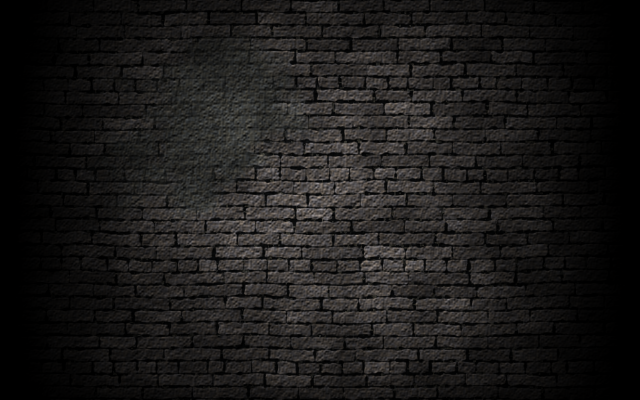
Give the GLSL for this texture, as a Shadertoy shader.

```glsl
// Dark weathered brick wall with header courses, worn plaster and a pool of light.

const float ROWS = 31.0;              // courses down the tile
const float STRETCHERS = 13.0;        // long bricks across
const float HEADERS = 28.0;           // short bricks across
const float HEADER_STEP = 7.3;        // courses between header courses
const float HEADER_FIRST = 2.0;
const float ASPECT = 1.6;             // tile width over height
const float JOINT = 0.075;            // half joint, in course heights
const float CORNER = 0.12;            // brick corner radius
const float SOFT = 0.09;              // joint edge softness
const float RAGGED = 0.30;            // chipping of brick edges
const float JITTER = 0.32;            // spread of brick lengths
const float RELIEF = 2.3;             // strength of the raking light
const float BRICK_HEIGHT = 0.17;
const vec2 LIGHT_STEP = vec2(-0.0010, 0.0030);
const vec2 BASE_GRID = vec2(8.0, 5.0); // square noise cells on the tile

const vec3 BRICK_COLOR = vec3(0.285, 0.268, 0.260);
const vec3 PLASTER_COLOR = vec3(0.238, 0.242, 0.230);
const vec3 JOINT_COLOR = vec3(0.035, 0.038, 0.040);
const vec3 CRUMB_COLOR = vec3(0.235, 0.230, 0.205);

float hash(vec2 p) {
    return fract(sin(dot(p, vec2(127.1, 311.7))) * 43758.5453);
}

// Value noise that wraps over the unit tile
float noise(vec2 uv, float scale) {
    vec2 period = BASE_GRID * scale;
    vec2 p = uv * period, i = floor(p), f = fract(p);
    f = f * f * (3.0 - 2.0 * f);
    vec2 a = mod(i, period), b = mod(i + 1.0, period);
    return mix(mix(hash(a), hash(vec2(b.x, a.y)), f.x),
               mix(hash(vec2(a.x, b.y)), hash(b), f.x), f.y);
}

float grain(vec2 uv) {
    return 0.22 * noise(uv, 5.0) + 0.25 * noise(uv, 11.0)
         + 0.30 * noise(uv, 21.0) + 0.36 * noise(uv, 40.0);
}

// Soft blob, measured the short way round the tile
float blob(vec2 uv, vec2 center, vec2 radius) {
    vec2 d = uv - center;
    d = (d - round(d)) / radius;
    return exp(-dot(d, d));
}

// Where plaster hides the joints
float plaster(vec2 uv) {
    float cover = blob(uv, vec2(0.35, 0.79), vec2(0.14, 0.18))
                + 0.75 * blob(uv, vec2(0.24, 0.55), vec2(0.14, 0.17));
    cover += 0.5 * (noise(uv, 2.0) - 0.5) + 0.35 * (noise(uv, 7.0) - 0.5);
    return smoothstep(0.35, 0.85, cover);
}

float jointPosition(float cell, float row, float count) {
    return cell + JITTER * (hash(vec2(mod(cell, count), row + 50.0)) - 0.5);
}

// Brick coverage from 0 in the joint to 1 on the face; id is unique per brick
float bricks(vec2 uv, out vec2 id) {
    float y = uv.y * ROWS + 0.28 * (noise(uv, 1.0) - 0.5) + 0.14 * (noise(uv, 4.0) - 0.5);
    float row = mod(floor(y), ROWS);
    bool header = mod(row - HEADER_FIRST, HEADER_STEP) < 1.0;
    float count = header ? HEADERS : STRETCHERS;
    float x = uv.x * count + 0.5 * mod(row, 2.0) + 0.4 * hash(vec2(row, 9.0));

    float cell = floor(x + 0.5);
    if (x < jointPosition(cell, row, count)) cell -= 1.0;
    float left = jointPosition(cell, row, count);
    float right = jointPosition(cell + 1.0, row, count);
    id = vec2(mod(cell, count), row);

    // Rounded box, in course heights
    float unit = ASPECT * ROWS / count;
    vec2 p = vec2((x - 0.5 * (left + right)) * unit, fract(y) - 0.5);
    vec2 q = abs(p) - vec2(0.5 * (right - left) * unit, 0.5) + JOINT + CORNER;
    float edge = length(max(q, 0.0)) + min(max(q.x, q.y), 0.0) - CORNER;
    edge += RAGGED * (0.6 * noise(uv, 12.0) + 0.4 * noise(uv, 26.0) - 0.5);
    return smoothstep(SOFT, -SOFT, edge);
}

float surface(vec2 uv) {
    vec2 id;
    return BRICK_HEIGHT * bricks(uv, id) * (1.0 - 0.8 * plaster(uv)) + grain(uv);
}

void mainImage(out vec4 fragColor, in vec2 fragCoord) {
    vec2 uv = fragCoord / iResolution.xy;
    vec2 id;
    float face = bricks(uv, id);
    float cover = plaster(uv);

    // Brick faces, a few of them paler
    float tone = mix(0.80, 1.10, hash(id)) + 0.22 * step(0.95, hash(id + 17.0));
    vec3 brick = BRICK_COLOR * tone;

    // Dark joints with crumbs of mortar
    float crumbs = smoothstep(0.62, 0.85, noise(uv, 31.0));
    vec3 joint = mix(JOINT_COLOR, CRUMB_COLOR, 0.7 * crumbs);
    vec3 color = mix(joint, brick, face);
    color = mix(color, PLASTER_COLOR, cover * mix(0.72, 0.9, face));

    // Raking light, stains and faint colour specks
    float slope = surface(uv) - surface(uv + LIGHT_STEP);
    color *= max(1.0 + RELIEF * slope, 0.08);
    color *= 0.78 + 0.44 * noise(uv, 3.0);
    color *= 1.0 + 0.12 * (noise(uv, 36.0) - 0.5) * vec3(1.0, 0.3, -1.0);

    // Pool of light that fades to black at the sides
    vec2 glow = sin(3.14159 * uv);
    float light = pow(max(glow.x, 0.0), 1.5) * mix(0.38, 1.0, pow(max(glow.y, 0.0), 0.8));
    color = max(color * light * 1.08 - 0.008, 0.0);
    fragColor = vec4(color, 1.0);
}
```
